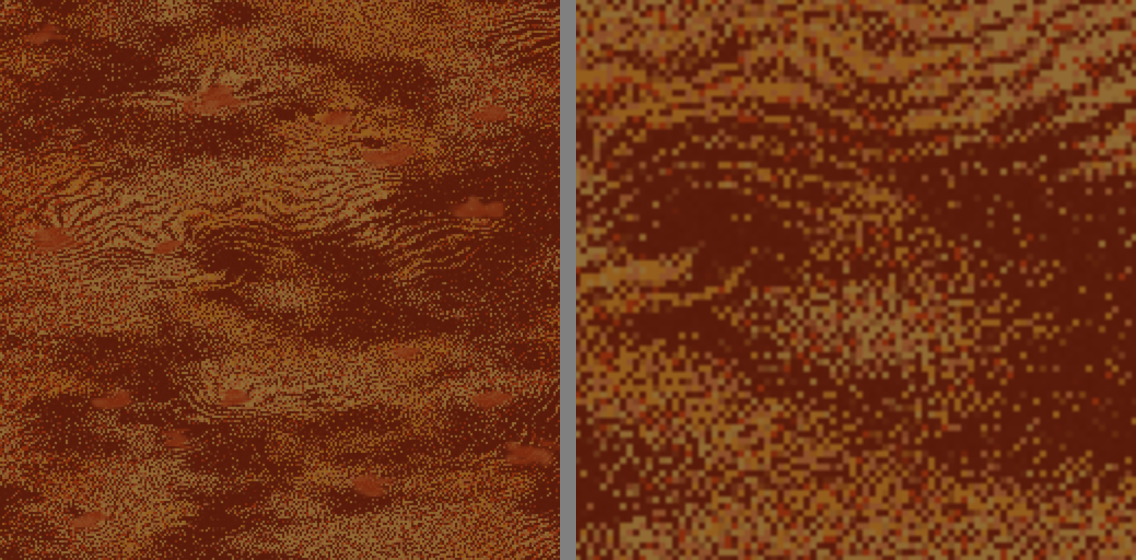
Left, the full canvas; right, a detail of the centre.
Reproduce this texture procedurally as a WebGL 2 fragment shader.

```glsl
#version 300 es
precision highp float;
// Rust-brown wood bark with knots and swirling grain, built from a stippled grid of ochre dots.

uniform vec2 u_resolution;
out vec4 fragColor;

float hash(vec2 p) {
    vec3 q = fract(vec3(p.xyx) * 0.1031);
    q += dot(q, q.yzx + 33.33);
    return fract((q.x + q.y) * q.z);
}

float noise(vec2 p) {
    vec2 i = floor(p), f = fract(p);
    f = f * f * (3.0 - 2.0 * f);
    return mix(mix(hash(i), hash(i + vec2(1, 0)), f.x),
               mix(hash(i + vec2(0, 1)), hash(i + vec2(1, 1)), f.x), f.y);
}

float fbm(vec2 p) {
    float sum = 0.0, amp = 0.46;
    for (int i = 0; i < 4; i++) {
        sum += amp * noise(p);
        p = p * 2.03 + 17.3;
        amp *= 0.6;
    }
    return sum;
}

// Dot threshold: high-pass hash plus a diagonal ordered ramp, for even spacing
float stipple(vec2 cell) {
    float around = 0.0, total = 0.0;
    for (int y = -1; y <= 1; y++) {
        for (int x = -1; x <= 1; x++) {
            if (x == 0 && y == 0) continue;
            float weight = x * y == 0 ? 1.3 : 0.5;
            around += weight * hash(cell + vec2(x, y));
            total += weight;
        }
    }
    float ramp = fract(52.983 * fract(dot(cell, vec2(0.06711, 0.00584)))) - 0.5;
    return 0.65 * (hash(cell) - 0.5) - 0.85 * (around / total - 0.5) + 0.6 * ramp;
}

// x: solid knot cover, y: bend of the grain around the knots
vec2 knots(vec2 p) {
    vec2 result = vec2(0.0);
    for (int i = 0; i < 16; i++) {
        vec2 slot = vec2(i % 4, i / 4);
        vec2 jitter = vec2(hash(slot + 5.7), hash(slot + 41.2));
        float size = mix(0.55, 1.15, hash(slot + 83.1));
        vec2 d = (p - (slot + 0.1 + 0.8 * jitter) / 4.0) / (vec2(0.04, 0.02) * size);
        d.y -= 0.15 * d.x;
        float ragged = length(d) + 1.1 * (noise(p * vec2(45.0, 120.0)) - 0.5);
        result.x = max(result.x, 1.0 - smoothstep(0.6, 1.2, ragged));
        result.y += exp(-dot(d, d) * 0.16);
    }
    return result;
}

vec3 cellColor(vec2 cell) {
    vec2 p = (cell + 0.5) / 256.0;
    float edge = smoothstep(0.2, 0.5, abs(p.x - 0.5));
    vec2 knot = knots(p);

    // Wood grain: tilted lines that swirl around knots
    float tilt = 0.6 * (p.x - 0.5) * abs(p.x - 0.5);
    float phase = 62.0 * (p.y - tilt) + 8.0 * fbm(p * vec2(4.0, 6.0) + 9.0) + 3.0 * knot.y;
    float wave = sin(6.2832 * phase);
    float flow = smoothstep(0.66, 0.86, noise(p * vec2(4.5, 9.0) + 31.4) + 0.15 * knot.y);

    // Share of lit dots: broad ragged clouds, thin streaks, sparser sides
    float cloud = fbm(p * vec2(4.5, 9.0) + 23.1);
    float streak = noise(p * vec2(16.0, 55.0) + 7.0);
    float density = 0.53 + 2.1 * (cloud - 0.5) + 0.45 * (streak - 0.5) - 0.2 * edge;
    density = clamp(density, 0.1, 0.64);
    density += (0.02 + 0.14 * edge + 0.2 * flow) * wave;
    float threshold = 0.5 + mix(1.0, 0.6, flow) * stipple(cell);
    float lit = smoothstep(-0.1, 0.1, density - threshold);

    // Dot hue drifts between tan and orange, sprinkled with brown and red
    float drift = noise(p * vec2(8.0, 13.0) + 60.0) + 0.5 * (hash(cell + 311.0) - 0.5);
    vec3 dotColor = mix(vec3(0.57, 0.42, 0.20), vec3(0.59, 0.37, 0.11), smoothstep(0.5, 0.6, drift));
    dotColor = mix(dotColor, vec3(0.56, 0.32, 0.17), step(hash(cell + 523.0), 0.3));
    dotColor = mix(dotColor, vec3(0.55, 0.18, 0.05), step(hash(cell + 709.0), 0.1 + 0.25 * edge));

    vec3 bark = vec3(0.355, 0.105, 0.04) + 0.012 * (hash(cell + 907.0) - 0.5);
    vec3 color = mix(bark, dotColor, lit);

    // Knot hearts: rusty, lightly mottled
    float mottle = noise(p * vec2(50.0, 110.0) + 4.0);
    vec3 heart = mix(vec3(0.52, 0.18, 0.06), vec3(0.55, 0.28, 0.13), mottle * mottle);
    return mix(color, heart, knot.x * 0.85);
}

void main() {
    // Blend the four nearest cells for softened dots
    vec2 grid = gl_FragCoord.xy / min(u_resolution.x, u_resolution.y) * 256.0 - 0.5;
    vec2 cell = floor(grid);
    vec2 blend = smoothstep(0.1, 0.9, fract(grid));
    vec3 lower = mix(cellColor(cell), cellColor(cell + vec2(1, 0)), blend.x);
    vec3 upper = mix(cellColor(cell + vec2(0, 1)), cellColor(cell + vec2(1, 1)), blend.x);
    fragColor = vec4(mix(lower, upper, blend.y), 1.0);
}
```
